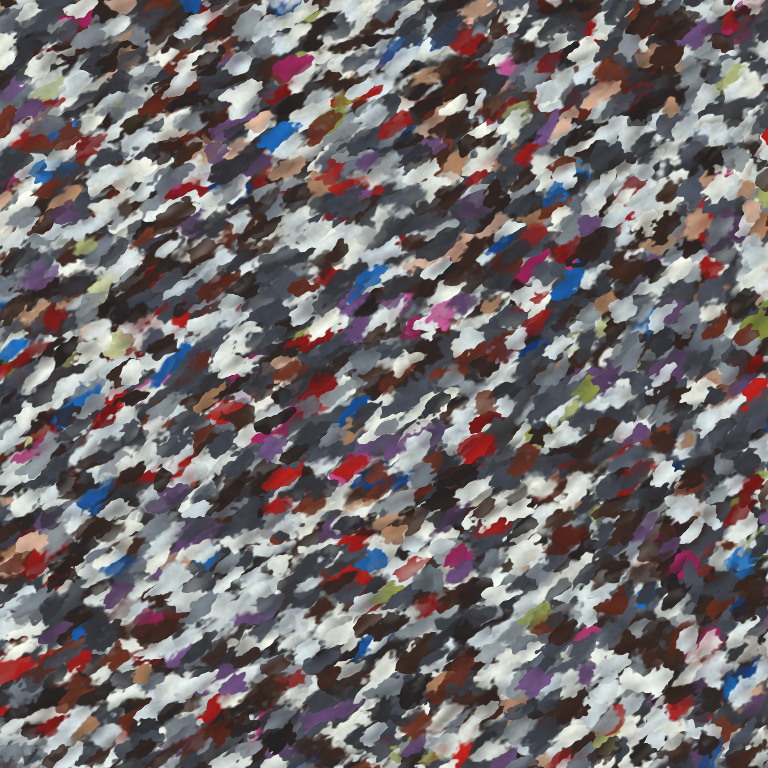
Reproduce this texture procedurally as a WebGL 1 fragment shader.

```glsl
precision highp float;
// Pressed sheet of recycled plastic flakes: ragged, slanted chips in dark, white,
// grey, red and a few bright tones. Jittered grids of noisy ellipses are painted
// in layers, from large and blurred at the bottom to small and crisp on top.

uniform vec2 u_resolution;

#define LAYERS 6
#define COARSE_CELLS 14.0   // flakes across the canvas, bottom layer
#define FINE_CELLS 24.0     // flakes across the canvas, top layer
#define SLANT 0.62          // main flake direction in radians
#define RIGHT_TURN 0.38     // extra turn toward the right edge
#define ANGLE_JITTER 0.55
#define EDGE_ROUGHNESS 0.85
#define BLUR_MIN 0.13
#define BLUR_MAX 0.95
#define CLOUDINESS 0.28

vec3 hash3(vec2 p) {
  vec3 q = fract(vec3(p.xyx) * vec3(0.1031, 0.1030, 0.0973));
  q += dot(q, q.yxz + 33.33);
  return fract((q.xxy + q.yzz) * q.zyx);
}

float gradientDot(vec2 cell, vec2 offset) {
  float angle = 6.2832 * hash3(cell).x;
  return dot(vec2(cos(angle), sin(angle)), offset);
}

float gradientNoise(vec2 p) {
  vec2 i = floor(p), f = fract(p);
  vec2 w = f * f * f * (f * (f * 6.0 - 15.0) + 10.0);
  vec2 e = vec2(1.0, 0.0);
  float low = mix(gradientDot(i, f), gradientDot(i + e, f - e), w.x);
  float high = mix(gradientDot(i + e.yx, f - e.yx), gradientDot(i + 1.0, f - 1.0), w.x);
  return mix(low, high, w.y);
}

// Rotates p by -angle, into the frame of a flake.
vec2 turn(vec2 p, float angle) {
  float c = cos(angle), s = sin(angle);
  return vec2(c * p.x + s * p.y, c * p.y - s * p.x);
}

// Dark tones first, then white, grey, red, tan and the rare bright chips.
vec3 flakeColor(float pick, float shade) {
  vec3 black = vec3(0.14, 0.13, 0.13);
  vec3 slate = vec3(0.27, 0.29, 0.33);
  vec3 umber = vec3(0.24, 0.16, 0.13);
  if (pick < 0.20) return mix(black, umber, shade);
  if (pick < 0.42) return mix(black, slate, 0.35 + 0.75 * shade);
  if (pick < 0.72) return mix(vec3(0.74, 0.79, 0.81), vec3(0.86, 0.87, 0.82), shade);
  if (pick < 0.80) return mix(vec3(0.36, 0.39, 0.43), vec3(0.55, 0.58, 0.59), shade);
  if (pick < 0.85) return mix(vec3(0.30, 0.13, 0.10), vec3(0.42, 0.21, 0.15), shade);
  if (pick < 0.895) return mix(vec3(0.42, 0.09, 0.09), vec3(0.66, 0.12, 0.11), shade);
  if (pick < 0.925) return mix(vec3(0.57, 0.42, 0.30), vec3(0.80, 0.66, 0.58), shade);
  if (pick < 0.945) return mix(vec3(0.42, 0.46, 0.14), vec3(0.77, 0.79, 0.62), shade);
  if (pick < 0.970) return mix(vec3(0.30, 0.22, 0.33), vec3(0.42, 0.31, 0.49), shade);
  if (pick < 0.985) return mix(vec3(0.56, 0.13, 0.32), vec3(0.76, 0.36, 0.60), shade * shade);
  return mix(vec3(0.08, 0.20, 0.42), vec3(0.12, 0.42, 0.72), shade);
}

// Paints one jittered grid of flakes over the given color.
vec3 paintLayer(vec3 color, vec2 p, float cells, float depth) {
  vec2 seed = vec2(37.0, 71.0) * (1.0 + floor(depth * 10.0));
  vec2 grid = p * cells;
  vec2 flow = turn(grid, SLANT) + seed;
  float ragged = gradientNoise(flow * vec2(1.7, 3.1))
               + 0.45 * gradientNoise(flow * vec2(5.0, 7.5));
  float cloud = gradientNoise(flow * vec2(1.1, 2.3) + 19.0);

  for (int j = -1; j <= 1; j++) {
    for (int i = -1; i <= 1; i++) {
      vec2 cell = floor(grid) + vec2(float(i), float(j));
      vec3 place = hash3(cell + seed);
      vec3 look = hash3(cell + seed + 211.0);
      vec3 form = hash3(cell + seed + 423.0);

      // Flakes stand steeper and rounder near the right edge.
      vec2 center = cell + place.xy;
      float right = smoothstep(0.5, 1.0, center.x / cells);
      float angle = SLANT + RIGHT_TURN * right + ANGLE_JITTER * (place.z - 0.5);
      float halfLength = mix(0.38, 0.72, form.x) * (1.0 - 0.22 * right);
      float halfWidth = mix(0.19, 0.34, form.y) * (1.0 + 0.12 * right);

      // Blend of ellipse and skewed box gives slightly angular chips.
      vec2 q = turn(grid - center, angle) / vec2(halfLength, halfWidth);
      float box = max(abs(q.x + 0.3 * q.y), abs(q.y));
      float radius = mix(length(q), box, 0.45) + EDGE_ROUGHNESS * ragged;

      float blur = mix(BLUR_MIN, BLUR_MAX, form.z * form.z * (1.0 - 0.5 * depth));
      float cover = 1.0 - smoothstep(1.0 - 0.6 * blur, 1.0 + 0.4 * blur, radius);
      cover *= clamp(1.05 - 0.3 * look.z + 0.5 * cloud, 0.0, 1.0);
      vec3 tone = flakeColor(look.x, look.y) * (1.0 + CLOUDINESS * cloud);
      color = mix(color, tone, cover);
    }
  }
  return color;
}

void main() {
  vec2 p = gl_FragCoord.xy / min(u_resolution.x, u_resolution.y);

  // Smoky base seen between the flakes
  float smoke = gradientNoise(turn(p, SLANT) * vec2(14.0, 26.0));
  vec3 color = mix(vec3(0.16, 0.14, 0.13), vec3(0.32, 0.34, 0.37), 0.5 + smoke);

  for (int k = 0; k < LAYERS; k++) {
    float depth = float(k) / float(LAYERS - 1);
    color = paintLayer(color, p, mix(COARSE_CELLS, FINE_CELLS, depth), depth);
  }

  // Faint surface mottling
  color *= 1.0 + 0.05 * gradientNoise(p * 150.0);
  gl_FragColor = vec4(clamp(color, 0.0, 1.0), 1.0);
}
```
